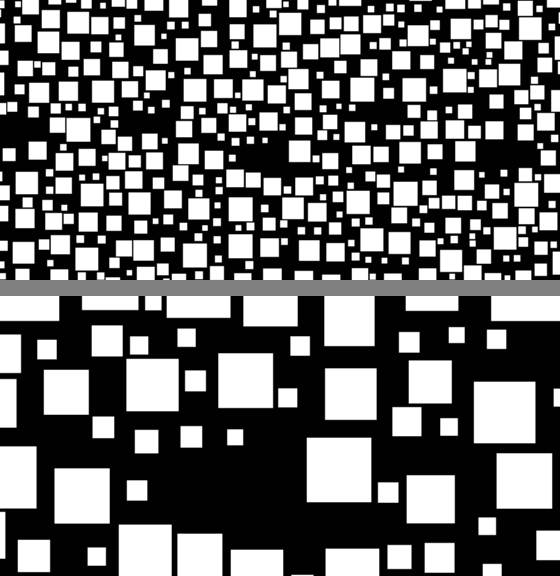
Top: the whole. Bottom: its middle third, enlarged.
Give the GLSL for this pattern, as a WebGL 2 fragment shader.

```glsl
#version 300 es
precision highp float;
// Draws white squares of mixed sizes packed without overlap on black, around a few empty bars.

uniform vec2 u_resolution;
out vec4 fragColor;

const vec3 BACKGROUND = vec3(0.005);
const vec3 SQUARE_COLOR = vec3(1.0);

// Size tiers, largest first: smallest side, largest side, grid cell (canvas height = 1).
const vec3 TIERS[4] = vec3[4](
    vec3(0.070, 0.086, 0.190),
    vec3(0.050, 0.069, 0.110),
    vec3(0.034, 0.048, 0.080),
    vec3(0.019, 0.029, 0.060));
const int PASSES[4] = int[4](1, 3, 2, 2);
const int PASS_COUNT = 8;
const int MAX_SQUARES = 96;

const float MIN_GAP = 0.004;
const float REACH_STEP = 0.04;
const float BAR_SPACING = 0.423;
const vec2 BAR_HALF = vec2(0.083, 0.031);

vec3 hash3(vec3 p) {
    p = fract(p * vec3(0.1031, 0.1030, 0.0973));
    p += dot(p, p.yxz + 33.33);
    return fract((p.xxy + p.yxx) * p.zyx);
}

float boxNorm(vec2 v) {
    return max(abs(v.x), abs(v.y));
}

// Random square (center, half side) that stays inside its grid cell.
vec3 squareInCell(vec2 cell, vec3 tier, vec2 offset, float seed) {
    vec3 random = hash3(vec3(cell + 50.0, seed * 17.0 + 3.0));
    float halfSide = 0.5 * mix(tier.x, tier.y, random.z);
    float margin = halfSide + 0.5 * MIN_GAP;
    vec2 center = cell * tier.z + offset + mix(vec2(margin), vec2(tier.z - margin), random.xy);
    return vec3(center, halfSide);
}

// Empty bars step across the canvas at wavering heights.
bool touchesBar(vec3 square) {
    float index = round((square.x - 0.093) / BAR_SPACING);
    vec2 bar = vec2(0.093 + index * BAR_SPACING, 0.52 + 0.08 * sin(2.6 * index + 0.1));
    vec2 apart = abs(square.xy - bar) - BAR_HALF - square.z;
    return max(apart.x, apart.y) < 0.0;
}

float squareCoverage(vec2 p, vec3 square, float softness) {
    vec2 inside = clamp((square.z - abs(p - square.xy)) / softness + 0.5, 0.0, 1.0);
    return inside.x * inside.y;
}

// Packs the squares near p, large to small, and returns the white coverage at p.
float packedSquares(vec2 p, float softness) {
    vec3 placed[MAX_SQUARES];
    int count = 0;
    int passIndex = 0;
    float coverage = 0.0;

    for (int t = 0; t < 4; t++) {
        vec3 tier = TIERS[t];
        for (int k = 0; k < PASSES[t]; k++) {
            float seed = float(passIndex);
            float reach = softness + 0.01 + REACH_STEP * float(PASS_COUNT - 1 - passIndex);
            vec2 offset = tier.z * hash3(vec3(seed + 1.0, 7.0, 29.0)).xy;
            ivec2 first = ivec2(floor((p - offset - reach) / tier.z));
            ivec2 last = ivec2(floor((p - offset + reach) / tier.z));

            for (int y = first.y; y <= last.y; y++) {
                for (int x = first.x; x <= last.x; x++) {
                    vec3 square = squareInCell(vec2(x, y), tier, offset, seed);
                    if (boxNorm(square.xy - p) - square.z > reach) continue;
                    bool isFree = count < MAX_SQUARES && !touchesBar(square);
                    for (int i = 0; i < count && isFree; i++) {
                        float spacing = square.z + placed[i].z + MIN_GAP;
                        isFree = boxNorm(square.xy - placed[i].xy) >= spacing;
                    }
                    if (isFree) {
                        placed[count] = square;
                        count++;
                        coverage = max(coverage, squareCoverage(p, square, softness));
                    }
                }
            }
            passIndex++;
        }
    }
    return coverage;
}

void main() {
    vec2 p = gl_FragCoord.xy / u_resolution.y;
    float softness = 1.4 / u_resolution.y;
    vec3 color = mix(BACKGROUND, SQUARE_COLOR, packedSquares(p, softness));
    fragColor = vec4(color, 1.0);
}
```
